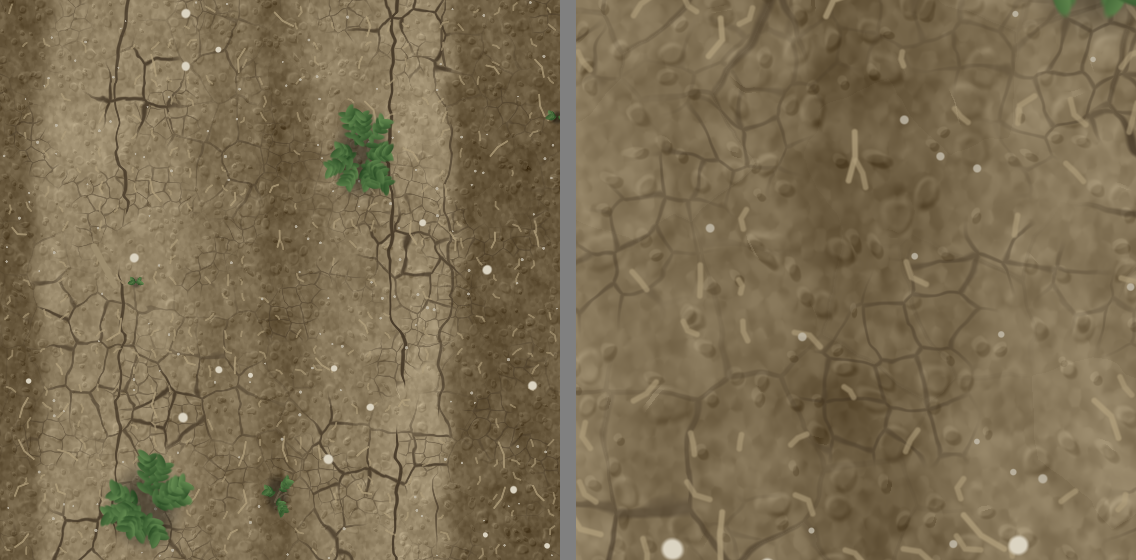
Left, the full canvas; right, a detail of the centre.
Write a three.js fragment shader that draws this texture.

```glsl
// Dry cracked field soil in upright ridges and furrows, with stones, straw and seedlings.
#define SOIL vec3(0.515, 0.452, 0.34)
#define CRACK vec3(0.24, 0.19, 0.13)
#define STRAW vec3(0.70, 0.63, 0.49)
#define STONE vec3(0.86, 0.83, 0.76)
#define LEAF_DARK vec3(0.15, 0.28, 0.13)
#define LEAF_LIGHT vec3(0.40, 0.55, 0.32)
#define PLATE_SCALE 15.0
#define GRAIN 0.13
#define STRAW_SHARE 0.3
#define STONE_SHARE 0.07

varying vec2 vUv;

vec2 hash2(vec2 p) {
  vec3 q = fract(p.xyx * vec3(0.1031, 0.1030, 0.0973));
  q += dot(q, q.yzx + 33.33);
  return fract((q.xx + q.yz) * q.zy);
}

// Cellular noise: nearest distance, gap to the second nearest, cell id.
vec4 cells(vec2 p) {
  vec2 base = floor(p), id = base;
  float near = 9.0, next = 9.0;
  for (float y = -1.0; y <= 1.0; y++)
    for (float x = -1.0; x <= 1.0; x++) {
      vec2 c = base + vec2(x, y);
      float d = length(c + 0.15 + 0.7 * hash2(c) - p);
      if (d < near) { next = near; near = d; id = c; }
      else next = min(next, d);
    }
  return vec4(near, next - near, id);
}

// Smooth mottling from weighted cell blobs, about -0.5 to 0.5.
float mottle(vec2 p) {
  vec2 base = floor(p);
  float sum = 0.0, total = 0.1;
  for (float y = -1.0; y <= 1.0; y++)
    for (float x = -1.0; x <= 1.0; x++) {
      vec2 c = base + vec2(x, y), h = hash2(c), d = c + h - p;
      float k = max(0.0, 1.0 - dot(d, d));
      sum += k * k * (hash2(c + 57.0).x - 0.5);
      total += k * k;
    }
  return sum / total;
}

// Scattered round lumps; size is the largest radius in cells.
float lumps(vec2 p, float share, float size) {
  vec4 c = cells(p);
  vec2 h = hash2(c.zw + 19.0);
  float r = size * (0.5 + 0.5 * h.y);
  return step(h.x, share) * (1.0 - smoothstep(r * 0.65, r * 1.1, c.x));
}

float segment(vec2 p, vec2 a, vec2 b) {
  vec2 v = b - a;
  return length(p - a - v * clamp(dot(p - a, v) / dot(v, v), 0.0, 1.0));
}

// One bent stalk in some of the grid cells.
float stalks(vec2 p, float share, float width) {
  vec2 c = floor(p), h = hash2(c + 7.0), g = hash2(c + 71.0);
  vec2 q = fract(p) - 0.35 - 0.3 * g;
  float turn = 0.5 + 2.2 * h.y;
  vec2 axis = vec2(cos(turn), sin(turn)) * (0.12 + 0.18 * g.x);
  vec2 bend = vec2(-axis.y, axis.x) * (g.y - 0.5);
  float d = min(segment(q, -axis, bend), segment(q, bend, axis));
  return step(h.x, share) * (1.0 - smoothstep(width * 0.4, width * 1.3, d));
}

// Height of the beds across the field, as a change of soil tone.
float bedTone(float x) {
  return -0.105 + 0.16 * smoothstep(0.05, 0.10, x) - 0.065 * smoothstep(0.29, 0.38, x)
    - 0.075 * smoothstep(0.44, 0.49, x) + 0.115 * smoothstep(0.50, 0.60, x)
    + 0.06 * smoothstep(0.66, 0.74, x) - 0.20 * smoothstep(0.775, 0.835, x);
}

// Long upright crack wandering around x.
float longCrack(vec2 p, float x, float width) {
  float path = x + 0.05 * mottle(vec2(x * 50.0, p.y * 7.0)) + 0.018 * mottle(vec2(x * 90.0, p.y * 34.0));
  float w = width * smoothstep(-0.35, 0.3, mottle(vec2(x * 70.0, p.y * 11.0)));
  return (1.0 - smoothstep(w * 0.5, w + 0.0015, abs(p.x - path))) * smoothstep(0.0, 0.001, w);
}

// Fronds fan out from the centre, with paired leaflets along each.
vec3 growPlant(vec3 ground, vec2 p, vec2 centre, vec2 size, float count, float leaf) {
  vec2 q = p - centre;
  float spread = length(q / size);
  if (spread > 2.0) return ground;
  vec3 color = ground * (1.0 - 0.4 * (1.0 - smoothstep(0.4, 1.1, spread)));
  for (float i = 0.0; i < 126.0; i++) {
    if (i >= count) break;
    float stem = floor((i + 0.5) / 9.0), along = sqrt((i - 9.0 * stem + 1.0) / 9.0);
    vec2 h = hash2(vec2(stem, floor(centre.x * 97.0 + centre.y * 310.0)));
    float turn = stem * 2.4 + h.x, tilt = turn + 0.9 * (mod(i, 2.0) * 2.0 - 1.0);
    vec2 axis = vec2(cos(tilt), sin(tilt));
    vec2 d = q - vec2(cos(turn), sin(turn)) * size * along * (0.55 + 0.5 * h.y) - axis * leaf * 0.5;
    vec2 blade = vec2(dot(d, axis), dot(d, vec2(-axis.y, axis.x))) / (leaf * vec2(1.0, 0.43));
    float shade = 0.55 * hash2(vec2(i, stem + 3.0)).x + 0.3 * along + 0.2 * blade.y;
    vec3 green = mix(LEAF_DARK, LEAF_LIGHT, clamp(shade, 0.0, 1.0));
    color = mix(color, green, 1.0 - smoothstep(0.7, 1.15, length(blade)));
  }
  return color;
}

void main() {
  vec2 p = vUv;
  vec2 warp = vec2(mottle(p * 22.0), mottle(p * 22.0 + 40.0));
  vec2 rough = p + 0.018 * warp + 0.004 * vec2(mottle(p * 80.0), mottle(p * 80.0 + 9.0));
  float patches = mottle(p * vec2(6.0, 5.0) + 3.0);

  // Soil tone: beds, patches and fine grain
  float tone = bedTone(p.x + 0.035 * patches + 0.018 * warp.x);
  float bed = smoothstep(-0.06, 0.05, tone);
  tone += 0.05 * patches + 0.045 * warp.y + 0.07 * mottle(p * vec2(58.0, 48.0));
  tone += GRAIN * (0.55 * mottle(p * vec2(115.0, 95.0)) + 0.6 * mottle(p * vec2(210.0, 170.0)));

  // Clods, lit from the upper left
  vec2 light = vec2(-0.002, 0.003);
  tone += 0.07 * (lumps(rough * 34.0, 0.4, 0.4) - lumps((rough + light) * 34.0, 0.4, 0.4));
  tone += 0.05 * lumps(rough * 62.0, 0.25, 0.35) - 0.07 * lumps((rough + light) * 62.0, 0.25, 0.35);

  // Plates and cracks
  vec4 plate = cells(rough * PLATE_SCALE * vec2(1.1, 0.9));
  tone += 0.03 * (hash2(plate.zw).x - 0.5);
  float open = smoothstep(-0.12, 0.3, mottle(p * 8.0 + 11.0)) * (0.25 + 0.75 * bed);
  float crack = 0.8 * open * (1.0 - smoothstep(0.02, 0.05 + 0.06 * open, plate.y));
  float fine = 1.0 - smoothstep(0.02, 0.13, cells(rough * 37.0).y);
  crack = max(crack, 0.38 * fine * smoothstep(0.0, 0.3, mottle(p * 13.0 + 5.0)));
  crack = max(crack, 0.85 * longCrack(p, 0.70, 0.0035));
  crack = max(crack, 0.6 * longCrack(p, 0.785, 0.0025));
  crack = max(crack, 0.75 * longCrack(p, 0.215, 0.003));
  vec3 color = mix(SOIL + tone * vec3(1.0, 1.0, 0.94), CRACK, crack);

  // Straw and stones
  color = mix(color, STRAW, 0.75 * stalks(p * 13.0, STRAW_SHARE, 0.026));
  color = mix(color, STRAW, 0.6 * stalks(p * 31.0 + 4.0, STRAW_SHARE, 0.06));
  color = mix(color, STRAW * 0.88, 1.0 - smoothstep(0.004, 0.007, segment(p, vec2(0.168, 0.56), vec2(0.205, 0.49))));
  color = mix(color, STONE * 0.9, 0.8 * lumps(p * 48.0, STONE_SHARE, 0.16));
  color = mix(color, STONE, lumps((p + 0.004 * warp) * 14.0, STONE_SHARE, 0.14));

  // Seedlings
  color = growPlant(color, p, vec2(0.26, 0.095), vec2(0.072, 0.085), 126.0, 0.015);
  color = growPlant(color, p, vec2(0.645, 0.72), vec2(0.056, 0.082), 108.0, 0.013);
  color = growPlant(color, p, vec2(0.495, 0.118), vec2(0.025, 0.04), 27.0, 0.008);
  color = growPlant(color, p, vec2(0.243, 0.495), vec2(0.011), 18.0, 0.006);
  color = growPlant(color, p, vec2(0.995, 0.79), vec2(0.014), 18.0, 0.007);
  gl_FragColor = vec4(color, 1.0);
}
```
